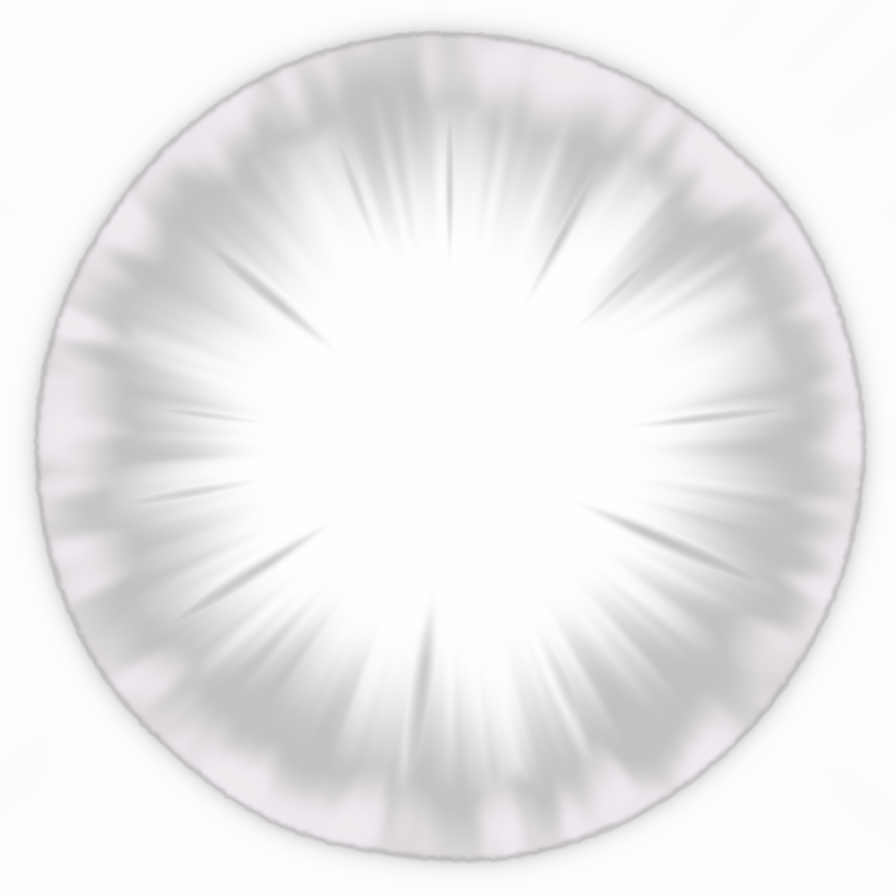
This background is drawn by a three.js fragment shader. Its source:

```glsl
// Pale glowing disc with radial grey streaks, a tufted lavender rim and a soft outline.
varying vec2 vUv;

const float TAU = 6.2831853;

float hash(vec2 p) {
  vec3 q = fract(vec3(p.xyx) * 0.1031);
  q += dot(q, q.yzx + 33.33);
  return fract((q.x + q.y) * q.z);
}

// Value noise around the circle; turn runs 0..1 and wraps after the given cells
float ringNoise(float turn, float cells, float row) {
  float x = turn * cells;
  float i = floor(x);
  float f = smoothstep(0.0, 1.0, x - i);
  vec2 edge = mod(vec2(i, i + 1.0), cells);
  float j = floor(row);
  float g = smoothstep(0.0, 1.0, row - j);
  float low = mix(hash(vec2(edge.x, j)), hash(vec2(edge.y, j)), f);
  float high = mix(hash(vec2(edge.x, j + 1.0)), hash(vec2(edge.y, j + 1.0)), f);
  return mix(low, high, g);
}

// Dark wedge that starts at a fine inner tip and melts into the grey ring
float needle(vec2 p, float degrees, float tip, float width) {
  float angle = radians(degrees);
  vec2 axis = vec2(cos(angle), sin(angle));
  float along = dot(p, axis);
  float across = dot(p, vec2(-axis.y, axis.x));
  float spread = width * (0.3 + clamp((along - tip) / 0.16, 0.0, 1.0));
  float fade = smoothstep(tip, tip + 0.1, along) * (1.0 - smoothstep(0.36, 0.42, along));
  return exp(-across * across / (spread * spread)) * fade;
}

void main() {
  vec2 p = vUv - vec2(0.502, 0.501);
  float r = length(p);
  float turn = atan(p.y, p.x) / TAU + 0.5;

  // Streak noise at three angular scales
  float broad = ringNoise(turn, 32.0, 3.0);
  float medium = ringNoise(turn, 76.0, 11.0 + r * 3.0);
  float fine = ringNoise(turn, 180.0, 23.0 + r * 4.0);
  float streak = broad * 0.35 + medium * 0.4 + fine * 0.25;

  // White core falling through streaks into a grey ring
  float reach = r + (streak - 0.5) * 0.2 * smoothstep(0.12, 0.3, r);
  float shade = pow(smoothstep(0.18, 0.405, reach), 1.7);
  shade = max(shade, 0.95 * smoothstep(0.335, 0.395, r));

  // Separate longer needles
  float dark = 0.85 * needle(p, 140.0, 0.155, 0.008);
  dark = max(dark, 0.85 * needle(p, 212.5, 0.145, 0.007));
  dark = max(dark, 0.85 * needle(p, 263.5, 0.155, 0.011));
  dark = max(dark, 0.95 * needle(p, -23.5, 0.145, 0.008));
  dark = max(dark, 0.85 * needle(p, 62.0, 0.170, 0.007));
  dark = max(dark, 0.75 * needle(p, 43.0, 0.180, 0.008));
  dark = max(dark, 0.80 * needle(p, 6.5, 0.190, 0.006));
  dark = max(dark, 0.70 * needle(p, 90.0, 0.190, 0.005));
  dark = max(dark, 0.70 * needle(p, 172.5, 0.195, 0.006));
  dark = max(dark, 0.70 * needle(p, 190.0, 0.200, 0.007));
  dark = max(dark, 0.70 * needle(p, -64.0, 0.210, 0.012));
  dark = max(dark, 0.70 * needle(p, 110.0, 0.220, 0.008));
  shade = max(shade, dark);
  vec3 color = mix(vec3(0.996), vec3(0.765, 0.762, 0.765), shade);

  // Lavender rim broken into soft tufts with grey gaps
  float tuft = ringNoise(turn, 44.0, 41.0 + r * 8.0) * 0.6
             + ringNoise(turn, 120.0, 57.0 + r * 10.0) * 0.4;
  float rim = smoothstep(0.375, 0.45, r + (tuft - 0.5) * 0.09);
  float gaps = 0.5 + 0.5 * smoothstep(0.25, 0.65, tuft);
  color = mix(color, vec3(0.94, 0.918, 0.938), rim * gaps);

  // Paper outside, with barely visible rays
  float outerRay = smoothstep(0.6, 0.95, ringNoise(turn, 90.0, 73.0));
  vec3 paper = vec3(0.994 - 0.008 * outerRay * smoothstep(0.5, 0.6, r));

  // Slightly wavering edge: thin line, soft inner shade, faint outer halo
  float wobble = (ringNoise(turn, 22.0, 83.0) - 0.5) * 0.005;
  float grain = (ringNoise(turn, 420.0, r * 140.0) - 0.5) * 0.0025;
  float edge = r - 0.461 + wobble;
  color = mix(color, paper, smoothstep(-0.003, 0.004, edge));
  float halo = 0.5 * exp(-max(edge, 0.0) / 0.009) * smoothstep(-0.006, 0.001, edge + grain);
  float line = 0.6 * exp(-pow((edge + grain) / 0.0042, 2.0));
  color = mix(color, vec3(0.66, 0.65, 0.66), max(halo, line));

  gl_FragColor = vec4(color, 1.0);
}
```
